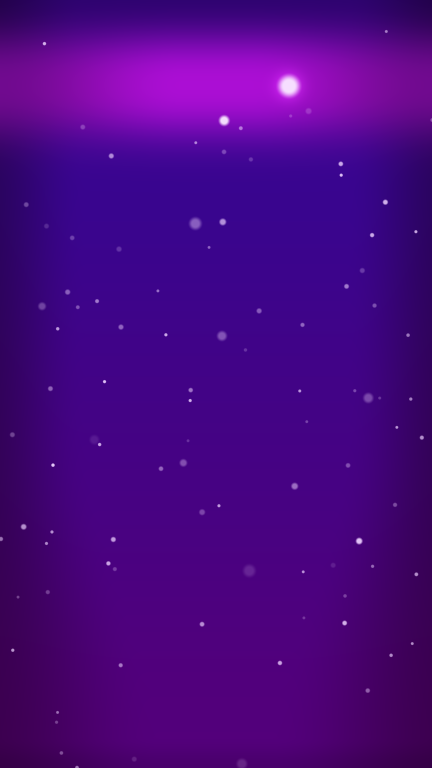
Reproduce this background procedurally as a WebGL 2 fragment shader.

```glsl
#version 300 es
precision highp float;

uniform vec2 u_resolution;
out vec4 fragColor;

vec3 hash3(vec2 cell) {
    vec3 q = fract(cell.xyx * vec3(0.1031, 0.1030, 0.0973));
    q += dot(q, q.yxz + 33.33);
    return fract((q.xxy + q.yzz) * q.zyx);
}

// Soft disc, never thinner than a pixel
float disc(vec2 offset, float radius) {
    float edge = max(radius * 0.45, 0.75 / u_resolution.y);
    return 1.0 - smoothstep(radius - edge, radius + edge, length(offset));
}

// One jittered star per grid cell, thinned by density
float starLayer(vec2 p, float cells, float density, vec2 radii, float seed) {
    vec2 cell = floor(p * cells);
    vec3 place = hash3(cell + seed);
    vec3 look = hash3(cell + seed + 57.0);
    vec2 center = (cell + 0.12 + 0.76 * place.xy) / cells;
    float radius = mix(radii.x, radii.y, look.x * look.x);
    float brightness = mix(0.2, 0.95, look.y);
    return disc(p - center, radius) * brightness * step(place.z, density);
}

// Vertical sky gradient from indigo to plum
vec3 sky(float y) {
    vec3 color = mix(vec3(0.325, 0.0, 0.48), vec3(0.265, 0.01, 0.52), smoothstep(0.0, 0.5, y));
    color = mix(color, vec3(0.22, 0.02, 0.56), smoothstep(0.4, 0.8, y));
    return mix(color, vec3(0.17, 0.01, 0.43), smoothstep(0.85, 1.0, y));
}

void main() {
    vec2 uv = gl_FragCoord.xy / u_resolution;
    float aspect = u_resolution.x / u_resolution.y;
    vec2 p = vec2(uv.x * aspect, uv.y);
    float side = abs(uv.x - 0.5) * 2.0;

    vec3 color = sky(uv.y);

    // Side shading, reaching further inward near the bottom
    float low = 1.0 - smoothstep(0.0, 0.45, uv.y);
    float shade = smoothstep(mix(0.6, 0.25, low), 1.1, side);
    color *= 1.0 - shade * vec3(0.28, 0.3, 0.36);
    color *= 1.0 - 0.12 * (1.0 - smoothstep(0.0, 0.04, uv.y));

    // Magenta light band, brightest at its center
    float band = exp(-pow(abs(uv.y - 0.889) / 0.068, 2.5));
    vec3 bandColor = mix(vec3(0.67, 0.055, 0.83), vec3(0.44, 0.04, 0.56), smoothstep(0.15, 1.0, side));
    color = mix(color, bandColor, band);

    // Scattered stars, densest around the middle
    float middle = exp(-pow((uv.y - 0.45) / 0.35, 2.0));
    float stars = starLayer(p, 17.0, 0.12 + 0.36 * middle, vec2(0.0018, 0.0034), 3.0);
    stars = max(stars, starLayer(p + 0.03, 13.0, 0.1 + 0.3 * middle, vec2(0.002, 0.0045), 29.0));
    stars = max(stars, 0.5 * starLayer(p + 0.05, 7.0, 0.35, vec2(0.003, 0.008), 71.0));
    color = mix(color, vec3(0.93, 0.82, 1.0), stars);

    // Large glowing orb and its small companion
    vec2 toOrb = p - vec2(0.669 * aspect, 0.888);
    vec2 toCompanion = p - vec2(0.519 * aspect, 0.843);
    float orbs = max(disc(toOrb, 0.0125), disc(toCompanion, 0.006));
    color += vec3(0.2, 0.12, 0.18) * exp(-dot(toOrb, toOrb) / 0.0003);
    color = mix(color, vec3(0.97, 0.9, 1.0), orbs * 0.96);

    fragColor = vec4(clamp(color, 0.0, 1.0), 1.0);
}
```
